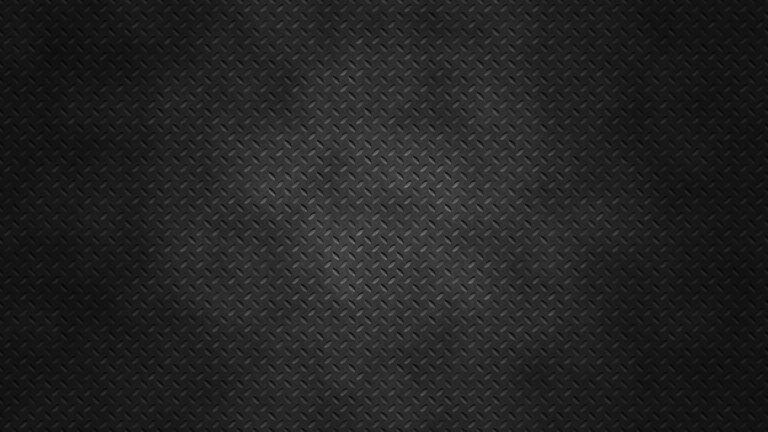
Give the GLSL for this texture, as a WebGL 1 fragment shader.

```glsl
precision highp float;

uniform vec2 u_resolution;

const float PI = 3.14159265;
const vec2 REPEATS = vec2(48.0, 27.0);

float hash(vec2 p) {
  return fract(sin(dot(p, vec2(127.1, 311.7))) * 43758.55);
}

// Gradient noise that wraps after a whole number of lattice cells
float cornerSlope(vec2 corner, vec2 offset, vec2 period) {
  float angle = 2.0 * PI * hash(mod(corner, period));
  return dot(vec2(cos(angle), sin(angle)), offset);
}

float gradientNoise(vec2 uv, vec2 period) {
  vec2 p = uv * period;
  vec2 i = floor(p);
  vec2 f = p - i;
  vec2 w = f * f * f * (f * (f * 6.0 - 15.0) + 10.0);
  vec2 e = vec2(1.0, 0.0);
  float low = mix(cornerSlope(i, f, period), cornerSlope(i + e, f - e, period), w.x);
  float high = mix(cornerSlope(i + e.yx, f - e.yx, period), cornerSlope(i + 1.0, f - 1.0, period), w.x);
  return mix(low, high, w.y);
}

float smudges(vec2 uv) {
  float sum = 0.0;
  float weight = 1.0;
  vec2 period = vec2(10.0, 5.0);
  for (int k = 0; k < 4; k++) {
    sum += weight * gradientNoise(uv, period);
    weight *= 0.6;
    period *= 2.0;
  }
  return sum;
}

// Raised lens-shaped tread, leaning at 45 degrees to either side
float treadHeight(vec2 p, float lean, float blur) {
  vec2 q = vec2(p.x + lean * p.y, p.y - lean * p.x) * 0.7071;
  float d = length(vec2(q.x, abs(q.y) + 0.3705)) - 0.4705;
  return 1.0 - smoothstep(-blur, blur, d);
}

void main() {
  vec2 uv = gl_FragCoord.xy / u_resolution;
  float blur = max(0.035, 0.6 * REPEATS.y / u_resolution.y);

  // Central glow, falling off faster towards the sides
  vec2 glow = pow(sin(PI * uv), vec2(2.4, 2.0));
  float shade = 0.077 + 0.165 * glow.x * (0.45 + 0.55 * glow.y);

  // Smudged and grainy metal
  shade *= 1.0 + 0.26 * smudges(uv);
  shade *= 1.0 + 0.16 * gradientNoise(uv, REPEATS * 5.0);

  // Two staggered sets of treads with opposite lean, each row between two of the other
  vec2 rim = vec2(-0.015, -0.05);
  for (int k = 0; k < 2; k++) {
    float lean = 1.0 - 2.0 * float(k);
    vec2 grid = uv * REPEATS + 0.5 * float(k);
    vec2 p = fract(grid) - 0.5;
    float wear = 0.75 + 0.5 * hash(mod(floor(grid), REPEATS) + 7.0 * lean);

    // Tread face, lit lower rim and shadowed upper rim
    float height = treadHeight(p, lean, blur);
    float relief = treadHeight(p - rim, lean, blur) - treadHeight(p + rim, lean, blur);
    shade *= 1.0 + wear * height * (0.26 + 0.12 * lean);
    shade *= 1.0 + wear * (0.5 * max(relief, 0.0) + 0.6 * min(relief, 0.0));
  }

  gl_FragColor = vec4(vec3(clamp(shade, 0.0, 1.0)), 1.0);
}
```
